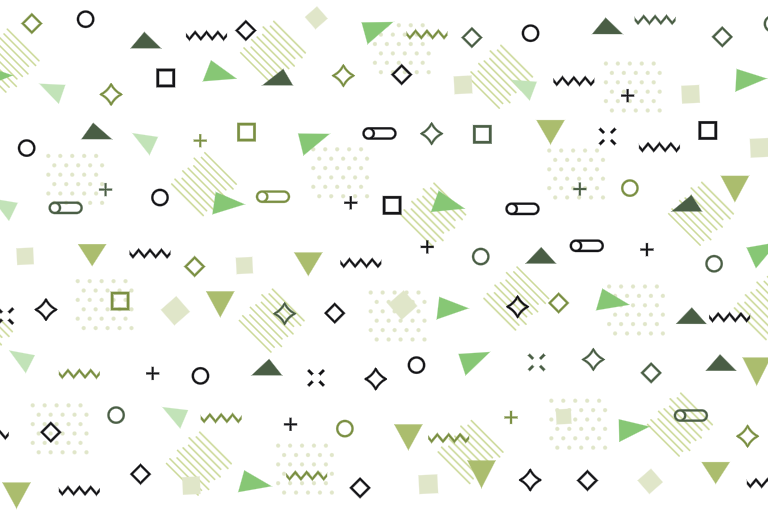
A WebGL 2 fragment shader for this pattern:

```glsl
#version 300 es
precision highp float;

uniform vec2 u_resolution;
out vec4 outColor;

const vec3 BLACK = vec3(0.08, 0.08, 0.09);
const vec3 FOREST = vec3(0.29, 0.37, 0.27);
const vec3 OLIVE = vec3(0.48, 0.56, 0.26);
const vec3 MOSS = vec3(0.67, 0.74, 0.43);
const vec3 LEAF = vec3(0.53, 0.78, 0.46);
const vec3 MINT = vec3(0.76, 0.89, 0.72);
const vec3 SAND = vec3(0.88, 0.90, 0.79);

vec2 hash2(vec2 p) {
  vec2 q = vec2(dot(p, vec2(127.1, 311.7)), dot(p, vec2(269.5, 183.3)));
  return fract(sin(q) * 43758.5453);
}

vec2 rotate(vec2 p, float a) {
  return mat2(cos(a), -sin(a), sin(a), cos(a)) * p;
}

float box(vec2 p, float halfSide) {
  return max(abs(p.x), abs(p.y)) - halfSide;
}

float capsule(vec2 p, float halfLength, float radius) {
  return length(vec2(max(abs(p.x) - halfLength, 0.0), p.y)) - radius;
}

// Flat top edge, apex below and shifted sideways by skew
float triangle(vec2 p, vec2 size, float skew) {
  vec2 apex = vec2(skew, -size.y);
  vec2 left = apex - vec2(-size.x, size.y);
  vec2 right = vec2(size.x, size.y) - apex;
  float dLeft = dot(p - apex, normalize(vec2(left.y, -left.x)));
  float dRight = dot(p - apex, normalize(vec2(right.y, -right.x)));
  return max(p.y - size.y, max(dLeft, dRight));
}

// Large patches: staggered dots and slanted hatching
float dotPatch(vec2 p) {
  float row = clamp(floor(p.y / 0.165), -3.0, 2.0);
  p.x -= 0.0525 * (2.0 * mod(row, 2.0) - 1.0);
  float col = clamp(round(p.x / 0.21), -2.0, 2.0);
  return length(p - vec2(col * 0.21, (row + 0.5) * 0.165)) - 0.036;
}

float hatchPatch(vec2 p) {
  p = rotate(p, -0.785);
  float line = clamp(round(p.y / 0.1), -4.0, 4.0);
  return capsule(p - vec2(0.05 * sin(line * 2.3), line * 0.1), 0.39, 0.014);
}

// Outlined shapes, chosen by kind in 0.38..1
float outlineShape(vec2 p, float kind) {
  if (kind < 0.47) return abs(length(p) - 0.134) - 0.021;
  if (kind < 0.54) return abs(box(p, 0.14)) - 0.025;
  if (kind < 0.625) return abs(box(rotate(p, 0.785), 0.112)) - 0.021;
  vec2 q = abs(p);
  if (kind < 0.715) return max(min(q.x, q.y) - 0.019, max(q.x, q.y) - 0.115);
  if (kind < 0.81) {
    float star = abs(0.3925 - length(q - 0.3525)) - 0.02;
    return max(star, q.x + q.y - 0.205);
  }
  if (kind < 0.915) {
    float wave = abs(fract(p.x / 0.2) - 0.5) * 0.24 - 0.06;
    return max(abs(p.y - wave) * 0.64 - 0.021, q.x - 0.36);
  }
  if (kind < 0.96) {
    float knob = length(p + vec2(0.19, 0.0)) - 0.09;
    return min(abs(capsule(p, 0.19, 0.09)), abs(knob)) - 0.021;
  }
  vec2 diagonal = vec2(q.x + q.y, q.x - q.y) * 0.707;
  return max(abs(diagonal.x - 0.14) - 0.055, abs(diagonal.y) - 0.025);
}

// Returns colour and signed distance of one scattered shape
vec4 scatteredShape(vec2 p, vec2 id) {
  vec2 rnd = hash2(id + 71.0);
  float kind = fract(dot(id, vec2(0.7549, 0.5698)) + 0.12 * rnd.x);
  if (kind < 0.30) {
    float tone = rnd.y;
    if (tone < 0.24) return vec4(MINT, triangle(rotate(p, -0.2 * rnd.x), vec2(0.23, 0.17), 0.13));
    if (tone < 0.53) return vec4(LEAF, triangle(rotate(p, 1.2 + 0.8 * rnd.x), vec2(0.2, 0.27), 0.06));
    if (tone < 0.80) return vec4(MOSS, triangle(p, vec2(0.25, 0.16 + 0.09 * rnd.x), 0.0));
    return vec4(FOREST, triangle(rotate(p, 3.14), vec2(0.27, 0.145), 0.2 * (rnd.x - 0.5)));
  }
  if (kind < 0.38) {
    float tilt = rnd.y < 0.5 ? 0.05 : 0.72;
    return vec4(SAND, box(rotate(p, tilt), 0.13 + 0.06 * rnd.x));
  }
  vec3 ink = rnd.y < 0.54 ? BLACK : rnd.y < 0.72 ? FOREST : OLIVE;
  return vec4(ink, outlineShape(p, kind));
}

void main() {
  // Nine rows of cells fill the height
  vec2 p = gl_FragCoord.xy / u_resolution.y * 9.0;
  float blur = 1.2 * 9.0 / u_resolution.y;
  vec3 color = vec3(1.0);

  // Patch layer on coarse staggered cells
  vec2 coarse = p / 2.25;
  coarse.x += 0.5 * mod(floor(coarse.y), 2.0);
  vec2 patchId = floor(coarse);
  vec2 local = (fract(coarse) - 0.5) * 2.25 - (hash2(patchId + 13.0) - 0.5) * 0.9;
  bool dotted = mod(patchId.x + patchId.y, 2.0) < 0.5;
  float d = dotted ? dotPatch(local) : hatchPatch(local);
  float present = step(0.1, hash2(patchId + 29.0).x);
  vec3 patchColor = dotted ? SAND : vec3(0.80, 0.85, 0.60);
  color = mix(color, patchColor, present * clamp(0.5 - d / blur, 0.0, 1.0));

  // Small shapes on jittered cells, odd rows shifted by half a cell
  for (int j = -1; j <= 1; j++) {
    float row = floor(p.y) + float(j);
    float shift = 0.5 * mod(row, 2.0);
    for (int i = -1; i <= 1; i++) {
      vec2 id = vec2(floor(p.x - shift) + float(i), row);
      vec2 center = id + vec2(shift, 0.0) + 0.5 + (hash2(id) - 0.5) * 0.42;
      vec4 shape = scatteredShape(p - center, id);
      color = mix(color, shape.rgb, clamp(0.5 - shape.w / blur, 0.0, 1.0));
    }
  }
  outColor = vec4(color, 1.0);
}
```
